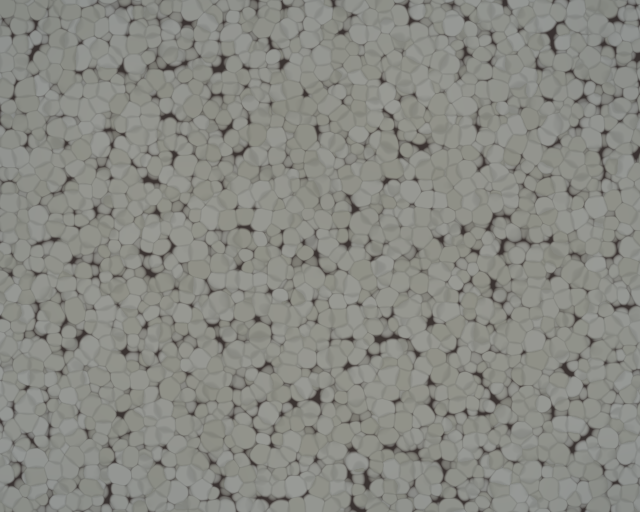
This texture is drawn by a Shadertoy shader. Its source:

```glsl
const float TOP_CELL = 0.031;            // lengths are in canvas heights
const float LOW_CELL = 0.024;
const vec2 TOP_RADIUS = vec2(0.0120, 0.0230);
const vec2 LOW_RADIUS = vec2(0.0105, 0.0160);
const float TOP_LEVEL = 0.0;
const float LOW_LEVEL = -0.0105;
const float LEVEL_SPREAD = 0.010;
const float JITTER = 0.78;
const float MAX_STRETCH = 1.15;
const float LUMP_SCALE = 55.0;
const float LUMP_SIZE = 0.0035;
const float FLOOR_LEVEL = -0.024;
const float LIT_LEVEL = 0.007;
const float CREASE_WIDTH = 0.014;
const float CREASE_DARK = 0.085;
const float MOTTLE = 0.035;
const int SAMPLES = 2;                   // per axis, for smooth edges

const vec3 GAP_COLOR = vec3(0.25, 0.22, 0.21);
const vec3 WARM_GRAIN = vec3(0.562, 0.564, 0.526);
const vec3 PALE_GRAIN = vec3(0.600, 0.604, 0.584);
const vec3 EDGE_TINT = vec3(0.955, 0.970, 0.995);

// Integer hash giving three values in 0..1
vec3 hash3(ivec3 cell) {
    uvec3 v = uvec3(cell) * 1664525u + 1013904223u;
    v.x += v.y * v.z; v.y += v.z * v.x; v.z += v.x * v.y;
    v ^= v >> 16u;
    v.x += v.y * v.z; v.y += v.z * v.x; v.z += v.x * v.y;
    return vec3(v >> 8u) / 16777216.0;
}

vec3 valueNoise(vec2 p, int seed) {
    ivec2 i = ivec2(floor(p));
    vec2 f = fract(p);
    f = f * f * (3.0 - 2.0 * f);
    vec3 a = hash3(ivec3(i, seed));
    vec3 b = hash3(ivec3(i + ivec2(1, 0), seed));
    vec3 c = hash3(ivec3(i + ivec2(0, 1), seed));
    vec3 d = hash3(ivec3(i + ivec2(1, 1), seed));
    return mix(mix(a, b, f.x), mix(c, d, f.x), f.y);
}

// Tallest surface, runner-up height and tint of the visible grain
struct Surface { float height; float second; float tint; };

void addLayer(inout Surface s, vec2 p, float cellSize, vec2 radii, float level, int seed) {
    ivec2 home = ivec2(floor(p / cellSize));
    for (int y = -1; y <= 1; y++)
    for (int x = -1; x <= 1; x++) {
        ivec2 cell = home + ivec2(x, y);
        vec3 place = hash3(ivec3(cell, seed));
        vec3 form = hash3(ivec3(cell, seed + 1));
        vec2 center = (vec2(cell) + 0.5 + JITTER * (place.xy - 0.5)) * cellSize;
        float radius = mix(radii.x, radii.y, place.z);

        // Turned, slightly stretched dome with a flat crown and steep sides
        float angle = 3.14159 * form.x;
        float co = cos(angle), si = sin(angle);
        vec2 d = mat2(co, -si, si, co) * (p - center) / radius;
        float stretch = mix(1.0, MAX_STRETCH, form.y);
        d *= vec2(1.0 / stretch, stretch);
        float q2 = dot(d, d);
        float height = level + LEVEL_SPREAD * (form.z - 0.5) + radius * (1.0 - q2 * q2);

        if (height > s.height) {
            s.second = s.height;
            s.height = height;
            s.tint = fract(7.0 * form.y + 5.0 * place.z);
        } else {
            s.second = max(s.second, height);
        }
    }
}

vec3 grains(vec2 p) {
    // Uneven outlines
    p += LUMP_SIZE * (valueNoise(p * LUMP_SCALE, 11).xy - 0.5);

    Surface s = Surface(FLOOR_LEVEL, FLOOR_LEVEL, 0.5);
    addLayer(s, p, LOW_CELL, LOW_RADIUS, LOW_LEVEL, 21);
    addLayer(s, p, TOP_CELL, TOP_RADIUS, TOP_LEVEL, 31);

    // Deep places darken, touching grains get a thin seam
    float light = smoothstep(FLOOR_LEVEL, LIT_LEVEL, s.height);
    float crease = 1.0 - smoothstep(0.0, CREASE_WIDTH, s.height - s.second);
    vec3 color = mix(GAP_COLOR, mix(WARM_GRAIN, PALE_GRAIN, s.tint), light);
    return color * (1.0 - CREASE_DARK * crease);
}

void mainImage(out vec4 fragColor, in vec2 fragCoord) {
    vec3 color = vec3(0.0);
    for (int j = 0; j < SAMPLES; j++)
    for (int i = 0; i < SAMPLES; i++) {
        vec2 offset = (vec2(i, j) + 0.5) / float(SAMPLES) - 0.5;
        color += grains((fragCoord + offset) / iResolution.y);
    }
    color /= float(SAMPLES * SAMPLES);

    // Broad mottling, cooler and dimmer towards the border
    vec2 uv = fragCoord / iResolution.xy;
    vec2 p = fragCoord / iResolution.y;
    color *= 1.0 + MOTTLE * (valueNoise(p * 5.0, 41).x - 0.5);
    float border = smoothstep(0.25, 0.75, length(uv - 0.5));
    color *= mix(vec3(1.0), EDGE_TINT, border);
    fragColor = vec4(color, 1.0);
}
```
